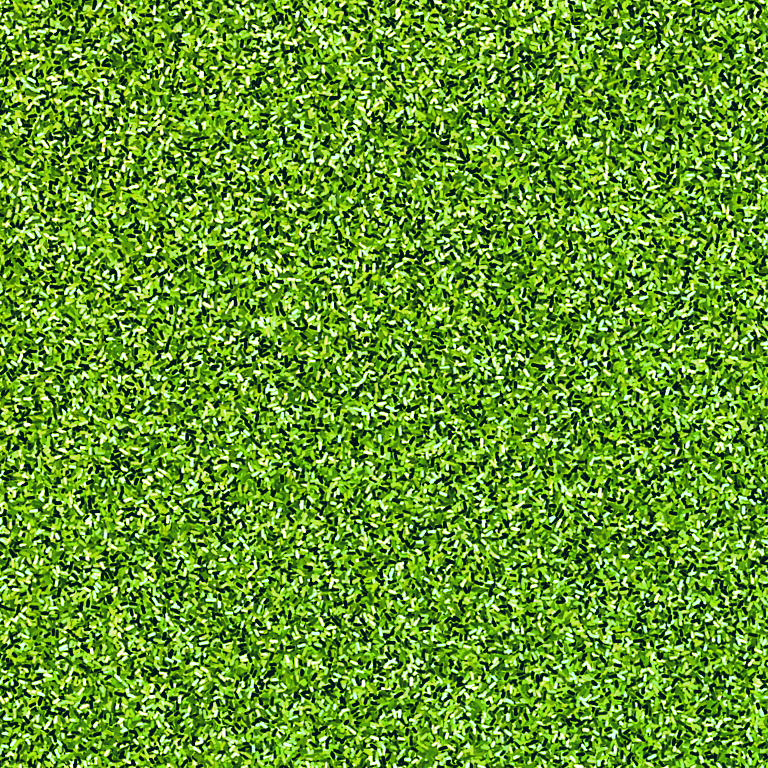
A Shadertoy shader for this texture:

```glsl
vec3 hash3(vec3 p) {
    p = fract(p * vec3(0.1031, 0.1030, 0.0973));
    p += dot(p, p.yxz + 33.33);
    return fract((p.xxy + p.yxx) * p.zyx);
}

float capsule(vec2 p, vec2 dir, float halfLength, float radius) {
    return length(p - dir * clamp(dot(p, dir), -halfLength, halfLength)) - radius;
}

// Tone 0 is deep shade, tone 5 is a sunlit tip.
vec3 grassRamp(float tone) {
    vec3 shade = vec3(0.01, 0.08, 0.10), deep = vec3(0.17, 0.37, 0.08);
    vec3 leaf = vec3(0.36, 0.63, 0.03), bright = vec3(0.66, 0.93, 0.06);
    vec3 pale = vec3(0.76, 0.91, 0.48), tip = vec3(0.95, 1.0, 0.97);
    vec3 color = mix(shade, deep, clamp(tone, 0.0, 1.0));
    color = mix(color, leaf, clamp(tone - 1.0, 0.0, 1.0));
    color = mix(color, bright, clamp(tone - 2.0, 0.0, 1.0));
    color = mix(color, pale, clamp(tone - 3.0, 0.0, 1.0));
    return mix(color, tip, clamp(tone - 4.0, 0.0, 1.0));
}

// Paints short overlapping blades; returns tone around zero and hue shift.
vec2 blades(vec2 p, float edge) {
    vec2 result = vec2(-0.5, 0.0);
    for (int layer = 0; layer < 3; layer++) {
        vec2 q = p + float(layer) * vec2(0.37, 0.61);
        for (int y = -1; y <= 1; y++)
        for (int x = -1; x <= 1; x++) {
            vec2 cell = floor(q) + vec2(x, y);
            vec3 place = hash3(vec3(cell, float(layer) * 17.0 + 3.0));
            vec3 look = hash3(vec3(cell, float(layer) * 17.0 + 91.0));
            float angle = place.z * 3.14159;
            vec2 dir = vec2(cos(angle), sin(angle));
            float d = capsule(q - cell - place.xy, dir, 0.3 + 0.28 * look.y, 0.27);

            // Quantile curve: many mid greens, few extremes.
            float u = look.x - 0.49;
            float tone = 4.6 * u + 5.0 * u * u * u;

            // An opposing halo sets each blade off from those below it.
            result.x -= 0.42 * tone * (1.0 - smoothstep(0.0, 0.42, d));
            float cover = 1.0 - smoothstep(-edge, edge, d);
            result = mix(result, vec2(tone, look.z - 0.5), cover);
        }
    }
    return result;
}

void mainImage(out vec4 fragColor, in vec2 fragCoord) {
    vec2 uv = fragCoord / iResolution.y;
    float density = 126.0;
    vec2 grass = blades(uv * density + 20.0, max(0.22, 0.6 * density / iResolution.y));
    vec3 color = grassRamp(2.03 + 1.5 * grass.x);

    // Blades vary from cool to yellow green, warmer at the upper left.
    float warmth = grass.y * 0.3 + 0.05 * (uv.y - uv.x);
    color += warmth * color.g * color.g * vec3(0.9, -0.08, -0.15);
    fragColor = vec4(clamp(color, 0.0, 1.0), 1.0);
}
```
